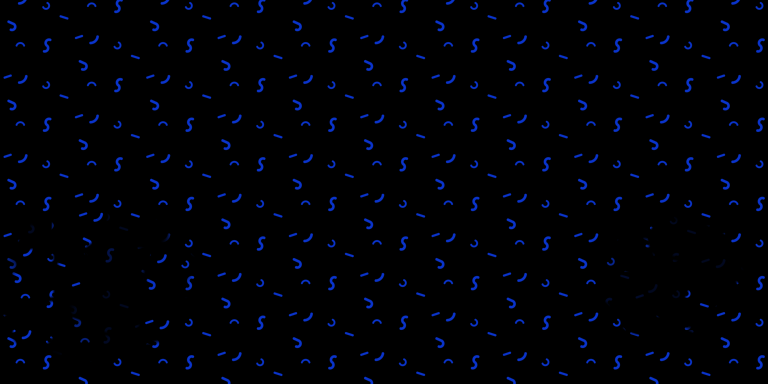
A Shadertoy shader for this pattern:

```glsl
// Small blue squiggles, arcs and dashes on black, repeated on a half-drop lattice.
// Strokes are distance functions wrapped to the nearest lattice point; two worn
// patches break into cellular chunks that shift and fade the strokes.

const float CANVAS_HEIGHT = 576.0;           // pattern units per canvas height
const vec2 PERIOD = vec2(214.0, 118.8);      // rectangular repeat, with a centred copy
const vec2 ORIGIN = vec2(71.0, 508.0);       // centre of one S stroke
const vec3 GROUND = vec3(0.0);
const vec3 INK = vec3(0.04, 0.205, 0.80);
const float BOLD = 1.95;                     // stroke half widths
const float MEDIUM = 1.65;
const float FINE = 1.4;
const float EDGE_PIXELS = 0.75;
const vec4 PATCH_LEFT = vec4(140.0, 146.0, 145.0, 116.0);   // centre, radii
const vec4 PATCH_RIGHT = vec4(1000.0, 163.0, 102.0, 92.0);
const float CHUNK_SIZE = 72.0;
const vec2 CHUNK_DRIFT = vec2(-7.0, -24.0);
const float CHUNK_JITTER = 34.0;

vec2 hash22(vec2 p) {
    vec3 q = fract(p.xyx * vec3(0.1031, 0.1030, 0.0973));
    q += dot(q, q.yzx + 33.33);
    return fract((q.xx + q.yz) * q.zy);
}

float segmentDistance(vec2 p, vec2 a, vec2 b) {
    vec2 ab = b - a;
    return length(p - a - ab * clamp(dot(p - a, ab) / dot(ab, ab), 0.0, 1.0));
}

// Arc of given radius around the origin, centred on angle middle (degrees).
float arcDistance(vec2 p, float radius, float middle, float halfSpan) {
    float m = radians(middle);
    float h = radians(halfSpan);
    vec2 axis = vec2(cos(m), sin(m));
    vec2 q = vec2(dot(p, axis), abs(dot(p, vec2(-axis.y, axis.x))));
    if (atan(q.y, q.x) < h) return abs(length(q) - radius);
    return length(q - radius * vec2(cos(h), sin(h)));
}

// Offset of p from the closest copy of an anchor on the half-drop lattice.
vec2 toNearest(vec2 p, vec2 anchor) {
    vec2 a = p - anchor;
    vec2 b = a - 0.5 * PERIOD;
    a -= PERIOD * floor(a / PERIOD + 0.5);
    b -= PERIOD * floor(b / PERIOD + 0.5);
    return dot(a, a) < dot(b, b) ? a : b;
}

float strokesDistance(vec2 p) {
    p -= ORIGIN;
    // S curve: two tangent arcs
    vec2 q = toNearest(p, vec2(0.0));
    float d = min(arcDistance(q - vec2(2.5, 3.5), 5.0, 150.0, 80.0),
                  arcDistance(q - vec2(-3.9, -4.1), 5.0, -25.0, 75.0)) - BOLD;
    // Rising and falling dashes
    q = toNearest(p, vec2(47.5, 12.5));
    d = min(d, segmentDistance(q, vec2(-4.5, -1.5), vec2(4.5, 1.5)) - MEDIUM);
    q = toNearest(p, vec2(132.0, -17.5));
    d = min(d, segmentDistance(q, vec2(-5.0, 1.6), vec2(5.0, -1.6)) - MEDIUM);
    // Wide scoop
    q = toNearest(p, vec2(71.0, 8.0));
    d = min(d, arcDistance(q - vec2(-6.5, 6.5), 11.0, -48.0, 40.0) - BOLD);
    // Small open ring and arch
    q = toNearest(p, vec2(105.0, 0.0));
    d = min(d, arcDistance(q, 4.7, -45.0, 108.0) - FINE);
    q = toNearest(p, vec2(-40.5, 0.0));
    d = min(d, arcDistance(q - vec2(0.0, -2.5), 6.0, 90.0, 70.0) - FINE);
    // Hook: straight lead into a half circle
    q = toNearest(p, vec2(54.0, -30.0));
    float hook = min(segmentDistance(q, vec2(-5.0, 6.0), vec2(1.6, 3.0)),
                     arcDistance(q - vec2(0.0, -1.5), 4.8, -20.0, 90.0));
    return min(d, hook - BOLD);
}

float inkAmount(vec2 p, float pixel) {
    float edge = EDGE_PIXELS * pixel;
    return 1.0 - smoothstep(-edge, edge, strokesDistance(p));
}

// Cellular noise: xy = random pair of the closest chunk, z = closeness to its border.
vec3 chunkAt(vec2 p) {
    vec2 cell = floor(p);
    float nearest = 9.0;
    float second = 9.0;
    vec2 seed = vec2(0.0);
    for (int y = -1; y <= 1; y++)
    for (int x = -1; x <= 1; x++) {
        vec2 id = cell + vec2(x, y);
        float d = length(id + hash22(id) - p);
        second = min(second, max(d, nearest));
        if (d < nearest) {
            nearest = d;
            seed = hash22(id + 17.0);
        }
    }
    return vec3(seed, second - nearest);
}

float patchMask(vec2 p, vec4 ellipse) {
    float wobble = 0.08 * sin(p.x * 0.061 + p.y * 0.035) + 0.06 * sin(p.y * 0.09 - p.x * 0.043);
    float r = length((p - ellipse.xy) / ellipse.zw) + wobble;
    return 1.0 - smoothstep(0.92, 1.02, r);
}

void mainImage(out vec4 fragColor, in vec2 fragCoord) {
    float pixel = CANVAS_HEIGHT / iResolution.y;
    vec2 p = fragCoord * pixel;

    // Worn patches: displaced chunks with uneven, frayed ink
    float worn = max(patchMask(p, PATCH_LEFT), patchMask(p, PATCH_RIGHT));
    vec3 chunk = chunkAt(p / CHUNK_SIZE);
    vec2 shift = CHUNK_DRIFT + CHUNK_JITTER * (chunk.xy - 0.5);
    float fade = mix(0.15, 1.0, smoothstep(0.2, 0.6, chunk.x)) * smoothstep(0.0, 0.15, chunk.z);

    float ink = mix(inkAmount(p, pixel), fade * inkAmount(p - shift, pixel), worn);
    fragColor = vec4(mix(GROUND, INK, ink), 1.0);
}
```
